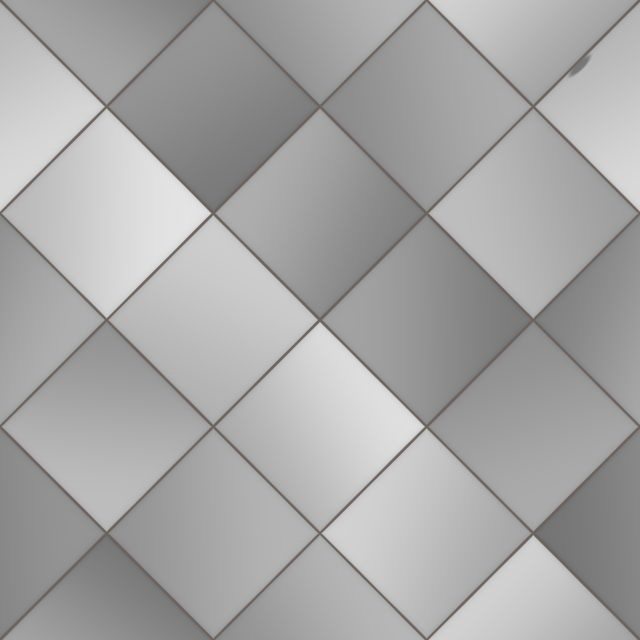
Give the GLSL for this pattern, as a Shadertoy shader.

```glsl
float hash(vec2 p) {
    return fract(sin(dot(p, vec2(127.1, 311.7))) * 43758.5453);
}

// Satin gradient of one tile; offset runs from -0.5 to 0.5 across it
float tileTone(vec2 id, vec2 offset) {
    float rank = mod((id.x * 3.0 + floor(id.y * 0.5)) * 7.0, 18.0) / 17.0;
    float base = 0.67 + 0.24 * (rank - 0.5) + 0.1 * (hash(id) - 0.5);
    float angle = 6.2832 * hash(id + 17.3);
    float along = dot(offset, vec2(cos(angle), sin(angle)));
    float contrast = mix(0.1, 0.21, hash(id + 41.9));
    return base + contrast * (smoothstep(-0.5, 0.38, along) - 0.55);
}

void mainImage(out vec4 fragColor, in vec2 fragCoord) {
    vec2 uv = fragCoord / iResolution.xy;
    float pixel = 1.0 / min(iResolution.x, iResolution.y);

    // Diagonal lattice, three diamonds across and down
    vec2 p = uv * 3.0;
    vec2 diagonal = vec2(p.x + p.y, p.x - p.y);
    vec2 cell = floor(diagonal) + 0.5;
    vec2 center = 0.5 * vec2(cell.x + cell.y, cell.x - cell.y);
    vec2 id = mod(floor(center * 2.0 + 0.5), 6.0);
    vec3 color = vec3(tileTone(id, p - center));

    // Distance to the nearest joint, in canvas units
    vec2 edge = (0.5 - abs(fract(diagonal) - 0.5)) / (3.0 * sqrt(2.0));
    float joint = min(edge.x, edge.y);

    // Soft shade beside the joints, then the thin brown line
    color *= 1.0 - 0.16 * exp(-joint / 0.0035);
    vec2 wave = sin(6.2832 * (uv * vec2(5.0, 7.0) + 0.2));
    float halfWidth = 0.0019 + 0.0003 * wave.x * wave.y;
    float blur = max(0.0008, 0.75 * pixel);
    float line = 1.0 - smoothstep(halfWidth - blur, halfWidth + blur, joint);
    color = mix(color, vec3(0.41, 0.385, 0.355), 0.95 * line);

    // One small chip along a joint
    vec2 d = uv - vec2(0.906, 0.897);
    vec2 chip = vec2(d.x + d.y, d.x - d.y) * 0.7071 / vec2(0.022, 0.006);
    float chipBlur = 0.1 + pixel / 0.006;
    float worn = 1.0 - smoothstep(1.0 - chipBlur, 1.0 + chipBlur, length(chip));
    color = mix(color, vec3(0.43, 0.425, 0.42), 0.85 * worn);

    fragColor = vec4(color, 1.0);
}
```
